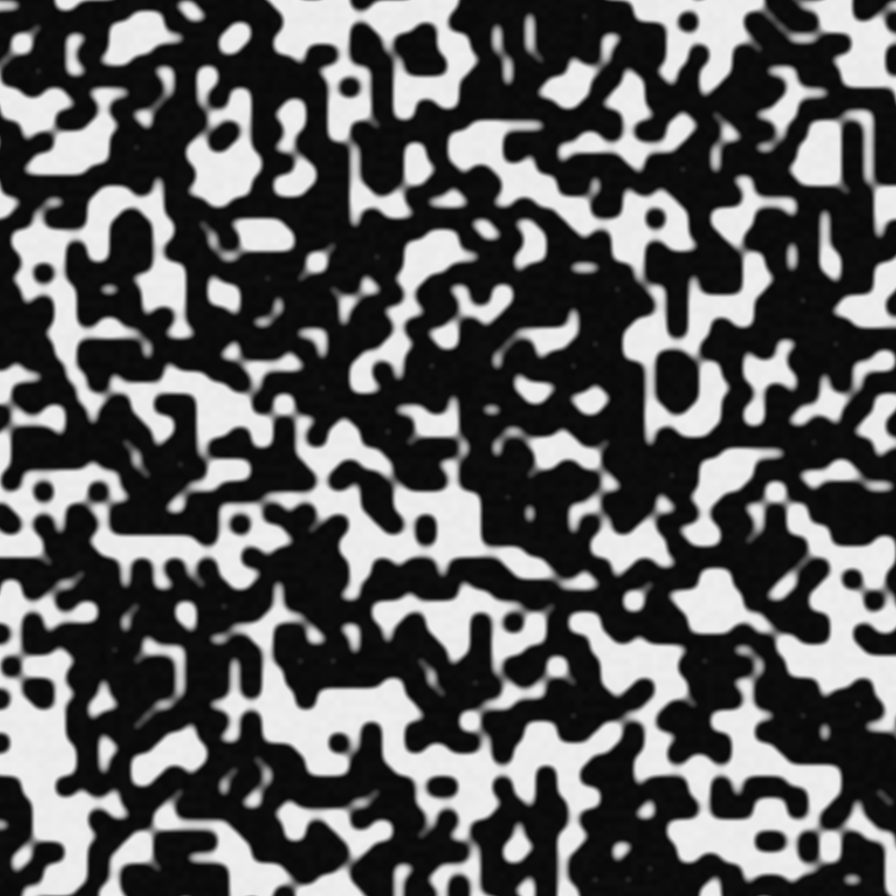
Write a WebGL 1 fragment shader that draws this texture.

```glsl
precision highp float;
// Soft white labyrinth fragments on black: an eroded random grid, blurred and re-sharpened.

uniform vec2 u_resolution;

float hash(vec2 p) {
  return fract(sin(dot(p, vec2(127.1, 311.7))) * 43758.5453);
}

float valueNoise(vec2 p) {
  vec2 i = floor(p);
  vec2 f = smoothstep(0.0, 1.0, p - i);
  return mix(mix(hash(i), hash(i + vec2(1.0, 0.0)), f.x),
             mix(hash(i + vec2(0.0, 1.0)), hash(i + vec2(1.0, 1.0)), f.x), f.y);
}

// A cell is white only if no black seed lies in its 2 by 2 block
float whiteCell(vec2 cell) {
  float lower = max(hash(cell), hash(cell + vec2(1.0, 0.0)));
  float upper = max(hash(cell + vec2(0.0, 1.0)), hash(cell + vec2(1.0, 1.0)));
  return step(max(lower, upper), 0.77);
}

// Gaussian average of the cells around p
float blurredCells(vec2 p) {
  vec2 home = floor(p);
  float sum = 0.0;
  float total = 0.0;
  for (int y = -2; y <= 2; y++) {
    for (int x = -2; x <= 2; x++) {
      vec2 cell = home + vec2(float(x), float(y));
      vec2 d = p - cell - 0.5;
      float weight = exp(-1.13 * dot(d, d));
      sum += weight * whiteCell(cell);
      total += weight;
    }
  }
  return sum / total;
}

void main() {
  vec2 uv = gl_FragCoord.xy / min(u_resolution.x, u_resolution.y);

  // Lone cells fade out, while strokes and clumps stay bright
  float ink = smoothstep(0.28, 0.69, blurredCells(uv * 82.0 + 17.0));
  float shade = mix(0.045, 0.925, ink);

  // Faint mottling
  shade += 0.025 * (valueNoise(uv * 130.0 + 300.0) - 0.5);
  gl_FragColor = vec4(vec3(shade), 1.0);
}
```
